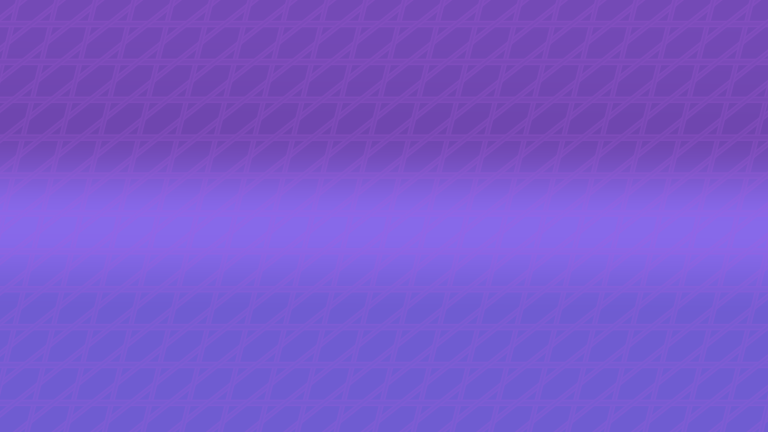
This pattern is drawn by a Shadertoy shader. Its source:

```glsl
// Slanted triaxial cane weave over a violet sheen: three families of strands
// (level, steep, shallow) enclose leaning hexagons and small triangles.
// Each strand is a faint band with brighter edges, passing over one neighbour.

// Lattice, in canvas heights
const float COLUMN_PITCH = 0.0894;
const float ROW_PITCH = 0.0877;
const vec2 LATTICE_ORIGIN = vec2(0.0394, 0.9444);
const float LEAN = 0.243;              // columns drifted per row

// Strands
const float LEVEL_HALF_WIDTH = 0.0075;
const float SLANT_HALF_WIDTH = 0.0058;
const float EDGE_WIDTH = 0.0036;
const float BODY_INK = 0.13;
const float EDGE_INK = 0.12;
const vec3 STRAND_COLOR = vec3(0.66, 0.36, 0.86);

// Background, from top to bottom
const vec3 TOP_COLOR = vec3(0.455, 0.290, 0.715);
const vec3 SHADE_COLOR = vec3(0.435, 0.275, 0.685);
const vec3 GLOW_COLOR = vec3(0.530, 0.410, 0.915);
const vec3 BASE_COLOR = vec3(0.435, 0.360, 0.820);
const float SHEEN_TILT = 0.012;

// Distance to the nearest integer contour of a linear field
float lineDistance(float field, vec2 slope) {
    return abs(fract(field + 0.5) - 0.5) / length(slope);
}

// x: coverage of the strand, y: its ink with brighter edges
vec2 strand(float dist, float halfWidth, float pixel) {
    float body = 1.0 - smoothstep(-pixel, pixel, dist - halfWidth);
    float edge = smoothstep(-pixel, pixel, dist - halfWidth + EDGE_WIDTH);
    return vec2(body, body * (BODY_INK + EDGE_INK * edge));
}

vec3 sheen(vec2 p, float aspect) {
    float depth = 1.0 - p.y - SHEEN_TILT * (p.x / aspect - 0.5);
    vec3 color = mix(TOP_COLOR, SHADE_COLOR, smoothstep(0.0, 0.32, depth));
    color = mix(color, GLOW_COLOR, smoothstep(0.30, 0.51, depth));
    return mix(color, BASE_COLOR, smoothstep(0.54, 0.73, depth));
}

void mainImage(out vec4 fragColor, in vec2 fragCoord) {
    vec2 p = fragCoord / iResolution.y;
    float pixel = 0.75 / iResolution.y;

    // Row and column fields; slanted strands cross halfway between rows
    float row = (LATTICE_ORIGIN.y - p.y) / ROW_PITCH;
    float column = (p.x - LATTICE_ORIGIN.x) / COLUMN_PITCH;
    float steepField = column + LEAN * (row + 0.5);
    float shallowField = steepField + row + 0.5;

    vec2 steepSlope = vec2(1.0 / COLUMN_PITCH, LEAN / ROW_PITCH);
    vec2 shallowSlope = vec2(1.0 / COLUMN_PITCH, (LEAN + 1.0) / ROW_PITCH);
    float levelDist = lineDistance(row, vec2(0.0, 1.0 / ROW_PITCH));
    float steepDist = lineDistance(steepField, steepSlope);
    float shallowDist = lineDistance(shallowField, shallowSlope);

    vec2 level = strand(levelDist, LEVEL_HALF_WIDTH, pixel);
    vec2 steep = strand(steepDist, SLANT_HALF_WIDTH, pixel);
    vec2 shallow = strand(shallowDist, SLANT_HALF_WIDTH, pixel);

    // Cyclic weave: level over steep, steep over shallow, shallow over level
    float ink = level.y * (1.0 - shallow.x)
              + steep.y * (1.0 - level.x)
              + shallow.y * (1.0 - steep.x);

    vec3 color = sheen(p, iResolution.x / iResolution.y);
    fragColor = vec4(mix(color, STRAND_COLOR, clamp(ink, 0.0, 1.0)), 1.0);
}
```
